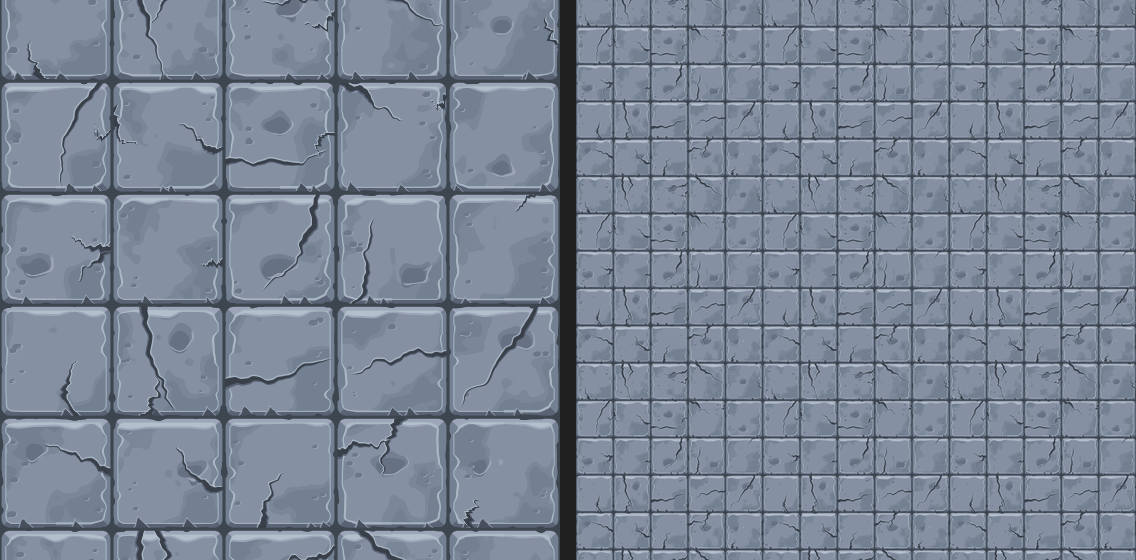
Left, the tile; right, the same tile 3 across and 3 down.
A Shadertoy shader for this texture:

```glsl
// Worn stone paving: a 5 by 5 grid of bevelled, rounded slabs with dark joints.
// Each slab layers flat mottling, pits, dents, edge chips and tapered cracks,
// all seeded by its wrapped grid cell so that the pattern tiles.

float px; // pixel size in slab units

vec2 hash2(vec2 p) {
    vec3 h = fract(p.xyx * vec3(0.1031, 0.1030, 0.0973));
    h += dot(h, h.yzx + 33.33);
    return fract((h.xx + h.yz) * h.zy);
}

float noise(vec2 p) {
    vec2 i = floor(p), f = fract(p);
    f = f * f * (3.0 - 2.0 * f);
    return mix(mix(hash2(i).x, hash2(i + vec2(1, 0)).x, f.x),
               mix(hash2(i + vec2(0, 1)).x, hash2(i + vec2(1, 1)).x, f.x), f.y);
}

float fill(float d) { return clamp(0.5 - d / px, 0.0, 1.0); }

float roundBox(vec2 p, float halfSize, float r) {
    vec2 d = abs(p) - halfSize + r;
    return length(max(d, 0.0)) + min(max(d.x, d.y), 0.0) - r;
}

void mainImage(out vec4 fragColor, in vec2 fragCoord) {
    const vec3 joint = vec3(0.24, 0.27, 0.31), shade = vec3(0.35, 0.39, 0.46);
    const vec3 mid = vec3(0.45, 0.50, 0.57), base = vec3(0.52, 0.57, 0.64);
    const vec3 pale = vec3(0.61, 0.65, 0.72), shine = vec3(0.70, 0.75, 0.80);

    px = 5.0 / iResolution.y;
    vec2 p = fragCoord / iResolution.xy * 5.0 - vec2(0.0, 0.275);
    vec2 id = mod(floor(p), 5.0);
    vec2 q = fract(p) - 0.5;
    vec2 seed = id * 37.0 + 11.0;

    // Flat mottling around a lighter diagonal band
    float rough = noise(q * 4.0 + seed) * 0.6 + noise(q * 11.0 + seed) * 0.25;
    float band = abs(q.x - q.y * 0.8 + 0.05) * 0.7 + (rough - 0.42) * 0.8;
    vec3 face = mix(base, mix(base, mid, 0.6), fill((0.27 - band) * 0.6));
    face = mix(face, mid, fill((0.37 - band) * 0.6));

    // One occasional large dent, then small pits near the sides
    for (int k = 0; k < 7; k++) {
        vec2 h = hash2(seed + float(k) * 5.3);
        vec2 g = hash2(seed + float(k) * 7.1 + 90.0);
        bool dent = k == 0;
        if (dent && g.x > 0.5) continue;
        vec2 c = dent ? (h - 0.5) * 0.55
                      : vec2(sign(h.x - 0.5) * (0.27 + 0.13 * g.x), (h.y - 0.5) * 0.76);
        float r = dent ? 0.11 : 0.012 + 0.018 * g.y;
        vec2 e = (q - c) * vec2(0.8, 1.2);
        float d = length(e) - r + (noise(q * 9.0 + seed) - 0.5) * r * 0.9;
        float rim = abs(d) - (dent ? 0.008 : 0.004);
        face = mix(face, dent ? mid : mix(mid, shade, 0.25), fill(d));
        if (dent) face = mix(face, mix(mid, shade, 0.5), fill(d + 0.035 + e.y * 0.4));
        face = mix(face, pale, fill(rim) * smoothstep(0.1, 0.7, (e.x - e.y) / r));
    }

    // Ragged light under the top edge
    float lip = 0.432 - 0.07 * (noise(vec2(q.x * 6.0, 3.0) + seed) - 0.45);
    face = mix(face, pale, fill(lip - 0.012 - q.y));
    face = mix(face, shine, fill(lip + 0.005 - q.y));

    // Bevel, with a worn highlight where it meets the face
    float wear = max(noise(vec2(q.y * 10.0, sign(q.x) * 5.0) + seed) - 0.45, 0.0);
    float inner = roundBox(q, 0.448, 0.06) + wear * 0.09 * smoothstep(0.3, 0.42, abs(q.x));
    vec3 bevel = mix(mid, pale, fill((abs(q.x) - q.y) * 0.7));
    bevel = mix(bevel, shade, fill((abs(q.x) + q.y) * 0.7));
    vec3 col = mix(face, bevel, fill(-inner));
    col = mix(col, shine, fill(abs(inner) - 0.0045 - wear * 0.015) * 0.85);

    // Triangular chips along the bottom
    for (int k = 0; k < 2; k++) {
        vec2 h = hash2(seed + float(k) * 13.0 + 51.0);
        float x = q.x - (h.x - 0.5) * 0.84;
        float d = abs(x + q.y * 0.3 + 0.145) * 0.8 + (q.y + 0.485) * 0.6 - 0.025 - 0.025 * h.y;
        d += (noise(q * 30.0 + seed) - 0.5) * 0.012;
        col = mix(col, pale, fill(d - 0.008));
        col = mix(col, mix(joint, shade, 0.35), fill(d));
    }

    // Cracks run inward from an edge, jagged and tapering
    for (int k = 0; k < 2; k++) {
        float fk = float(k);
        vec2 h = hash2(seed + fk * 19.0 + 130.0);
        vec2 g = hash2(seed + fk * 23.0 + 170.0);
        if (g.x > 0.9 - 0.4 * fk) continue;
        float angle = h.x * 6.2832;
        vec2 a = vec2(cos(angle), sin(angle));
        a *= 0.49 / max(abs(a.x), abs(a.y));
        vec2 b = -a * 0.25 + (hash2(seed + fk * 29.0 + 210.0) - 0.5) * 0.75;
        b = mix(b, a, 0.45 * fk);
        vec2 dir = normalize(b - a);
        vec2 side = vec2(-dir.y, dir.x);
        side *= side.y < 0.0 ? -1.0 : 1.0;
        float t = dot(q - a, dir) / length(b - a);
        float jag = noise(vec2(t * 7.0, fk) + seed) - 0.5 + 0.4 * noise(vec2(t * 19.0, fk) + seed);
        float s = dot(q - a, side) - (g.y - 0.5) * t * (1.0 - t) - jag * 0.07;
        float w = 0.028 * max(1.0 - t, 0.0) * (0.3 + noise(vec2(t * 5.0, 8.0) + seed));
        float span = smoothstep(-0.15, -0.1, t) * smoothstep(1.0, 0.92, t);
        col = mix(col, shine, fill(abs(s - w - 0.009) - 0.006) * span * 0.75);
        col = mix(col, shade, fill(abs(s + w * 0.7) - w * 0.9 - 0.003) * span);
        col = mix(col, joint * 0.92, fill(abs(s) - w - 0.001) * span);
    }

    // Slab outline with nibbled edges, set into the joints
    float nibble = max(noise(q * 12.0 + seed) - 0.7, 0.0) * 0.08;
    float slab = roundBox(q, 0.486, 0.075) + nibble;
    fragColor = vec4(mix(joint, col, fill(slab)), 1.0);
}
```
